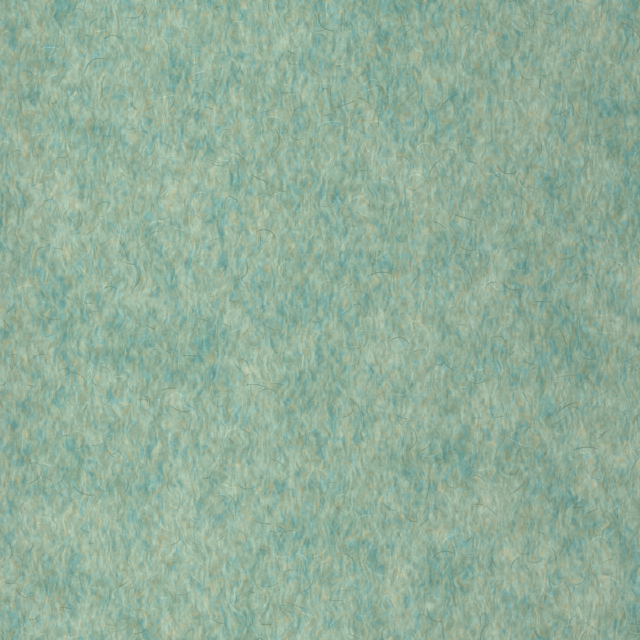
Give the GLSL for this texture, as a Shadertoy shader.

```glsl
#define BASE_COLOR  vec3(0.582, 0.691, 0.607)
#define TEAL_COLOR  vec3(0.435, 0.655, 0.650)
#define OCHRE_COLOR vec3(0.675, 0.670, 0.510)
#define HAIR_COLOR  vec3(0.370, 0.490, 0.420)
#define GRAIN_CONTRAST  0.17
#define MOTTLE_CONTRAST 0.085
#define TEAL_AMOUNT  0.62
#define OCHRE_AMOUNT 0.50
#define HAIR_AMOUNT  0.42
#define HAIR_WIDTH   0.0011

float hash(vec2 p) {
    vec3 q = fract(vec3(p.xyx) * 0.1031);
    q += dot(q, q.yzx + 33.33);
    return fract((q.x + q.y) * q.z);
}

float noise(vec2 p) {
    vec2 cell = floor(p);
    vec2 f = fract(p);
    f = f * f * (3.0 - 2.0 * f);
    float low = mix(hash(cell), hash(cell + vec2(1, 0)), f.x);
    float high = mix(hash(cell + vec2(0, 1)), hash(cell + vec2(1, 1)), f.x);
    return mix(low, high, f.y);
}

float fbm(vec2 p) {
    float sum = 0.0;
    float weight = 0.5;
    for (int i = 0; i < 4; i++) {
        sum += weight * noise(p);
        p = mat2(1.6, 1.2, -1.2, 1.6) * p + 17.3;
        weight *= 0.55;
    }
    return sum / 1.01;
}

// Scattered short curved hairs, one candidate per grid cell
float hairs(vec2 uv, float cells, float seed) {
    vec2 p = uv * cells;
    float width = HAIR_WIDTH * cells;
    float cover = 0.0;
    for (int y = -1; y <= 1; y++)
    for (int x = -1; x <= 1; x++) {
        vec2 id = floor(p) + vec2(x, y);
        vec2 key = id + seed;
        vec2 center = id + vec2(hash(key), hash(key + 41.7));
        float angle = 6.2832 * hash(key + 83.1);
        float halfLength = mix(0.15, 0.55, hash(key + 129.5));
        float bend = 3.0 * (hash(key + 171.9) - 0.5);
        vec2 q = mat2(cos(angle), -sin(angle), sin(angle), cos(angle)) * (p - center);
        float slope = 2.0 * bend * q.x;
        float d = abs(q.y - bend * q.x * q.x) / sqrt(1.0 + slope * slope);
        float line = 1.0 - smoothstep(0.3 * width, 1.5 * width, d);
        float ends = 1.0 - smoothstep(0.6 * halfLength, halfLength, abs(q.x));
        float strength = smoothstep(0.35, 1.0, hash(key + 211.3));
        cover = max(cover, line * ends * strength);
    }
    return cover;
}

void mainImage(out vec4 fragColor, in vec2 fragCoord) {
    vec2 uv = fragCoord / iResolution.y;

    // Wavering vertical fibre direction
    vec2 fibre = uv;
    fibre.x += 0.010 * (noise(uv * vec2(45.0, 32.0)) - 0.5);
    fibre.x += 0.004 * (noise(uv * vec2(90.0, 75.0) + 9.0) - 0.5);

    // Cloudy mottling and fine grain
    float cloud = fbm(uv * vec2(13.0, 11.0)) - 0.5;
    float patches = fbm(uv * vec2(52.0, 34.0) + 61.0) - 0.5;
    float grain = 0.55 * noise(fibre * vec2(215.0, 78.0))
                + 0.45 * noise(fibre * vec2(390.0, 165.0) + 25.0) - 0.5;
    float speckle = noise(uv * 480.0 + 7.0) - 0.5;

    // Dyed flecks gather in the patches
    float tealNoise = 0.55 * noise(fibre * vec2(170.0, 80.0) + 140.0)
                    + 0.45 * noise(fibre * vec2(310.0, 150.0) + 190.0);
    float ochreNoise = 0.5 * noise(fibre * vec2(190.0, 95.0) + 260.0)
                     + 0.5 * noise(fibre * vec2(320.0, 170.0) + 310.0);
    float teal = smoothstep(0.45, 0.86, tealNoise - 0.45 * patches - 0.25 * cloud);
    float ochre = smoothstep(0.50, 0.88, ochreNoise + 0.25 * patches);

    vec3 color = mix(BASE_COLOR, TEAL_COLOR, TEAL_AMOUNT * teal);
    color = mix(color, OCHRE_COLOR, OCHRE_AMOUNT * ochre);
    color += GRAIN_CONTRAST * grain + 0.05 * speckle;
    color += MOTTLE_CONTRAST * (cloud + patches) * vec3(1.25, 0.9, 0.95);

    // Dark and pale hairs
    float darkHair = max(hairs(uv, 24.0, 5.0), 0.8 * hairs(uv, 37.0, 300.0));
    float paleHair = hairs(uv, 31.0, 600.0);
    color = mix(color, HAIR_COLOR, HAIR_AMOUNT * darkHair);
    color += 0.06 * paleHair;

    // Soft light falling off toward the right and the left rim
    float light = 1.025 - 0.075 * smoothstep(0.35, 1.0, uv.x);
    light -= 0.04 * (1.0 - smoothstep(0.0, 0.12, uv.x));
    fragColor = vec4(clamp(color * light, 0.0, 1.0), 1.0);
}
```
